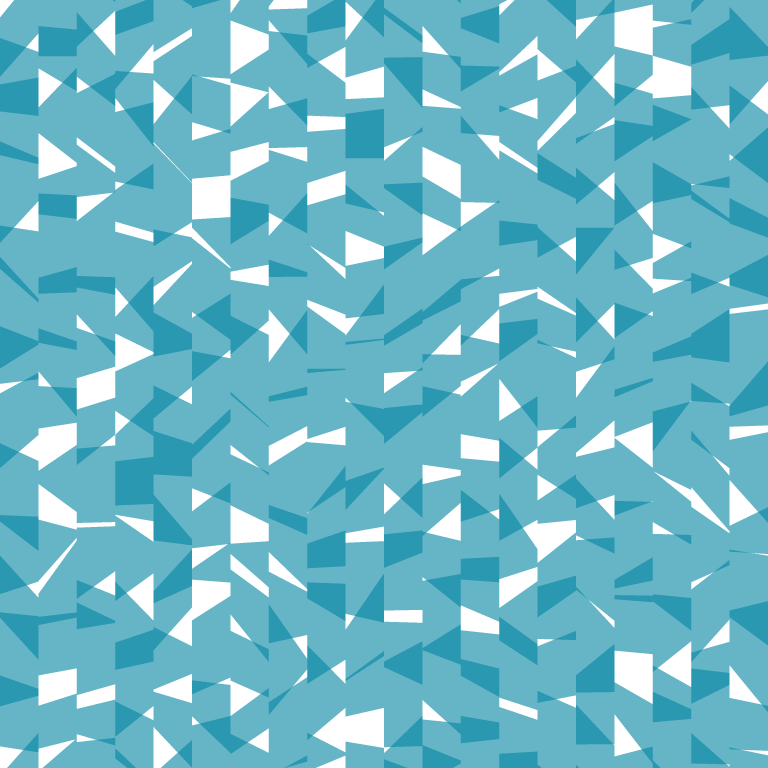
Give the GLSL for this pattern, as a WebGL 2 fragment shader.

```glsl
#version 300 es
precision highp float;
// Translucent teal shards stacked in columns, leaving white gaps and dark overlaps.

#define COLUMNS 20.0
#define ROWS 13.0
#define JITTER 1.0     // spread of shard corners, in row heights
#define OVERLAP 0.012  // extra height of each shard end, in row heights
#define OPACITY 0.6
#define SAMPLES 4      // antialiasing grid per pixel side
#define INK vec3(0.0, 0.517, 0.633)
#define PAPER vec3(1.0)

uniform vec2 u_resolution;
out vec4 fragColor;

// Integer hash of a column, row and channel, from 0 to 1
float hash(float column, float row, uint channel) {
    uint h = uint(int(column)) * 0x9E3779B1u ^ uint(int(row)) * 0x85EBCA77u ^ channel * 0xC2B2AE3Du;
    h = (h ^ (h >> 16)) * 0x7FEB352Du;
    h = (h ^ (h >> 15)) * 0x846CA68Bu;
    h ^= h >> 16;
    return float(h >> 8) / 16777216.0;
}

// Slanted shard end: random heights on both column sides, joined by a line
float slantedEdge(float column, float joint, float across, uint channel) {
    float left = hash(column, joint, channel);
    float right = hash(column, joint, channel + 1u);
    return joint + (mix(left, right, across) - 0.5) * JITTER;
}

// Number of shards covering a point: 0, 1 or 2
float shardCount(vec2 point) {
    float column = floor(point.x * COLUMNS);
    float across = fract(point.x * COLUMNS);
    float height = point.y * ROWS + hash(column, 0.0, 9u);
    float joint = floor(height + 0.5);

    // Only the two shards meeting at the nearest joint can reach here
    float lowerTop = slantedEdge(column, joint, across, 1u) + OVERLAP;
    float upperBottom = slantedEdge(column, joint, across, 3u) - OVERLAP;
    return step(height, lowerTop) + step(upperBottom, height);
}

void main() {
    // Average a grid of samples to smooth every edge
    vec3 color = vec3(0.0);
    for (int i = 0; i < SAMPLES * SAMPLES; i++) {
        vec2 offset = (vec2(i % SAMPLES, i / SAMPLES) + 0.5) / float(SAMPLES) - 0.5;
        vec2 point = (gl_FragCoord.xy + offset) / u_resolution.y;
        float paperShowing = pow(1.0 - OPACITY, shardCount(point));
        color += mix(INK, PAPER, paperShowing);
    }
    fragColor = vec4(color / float(SAMPLES * SAMPLES), 1.0);
}
```
